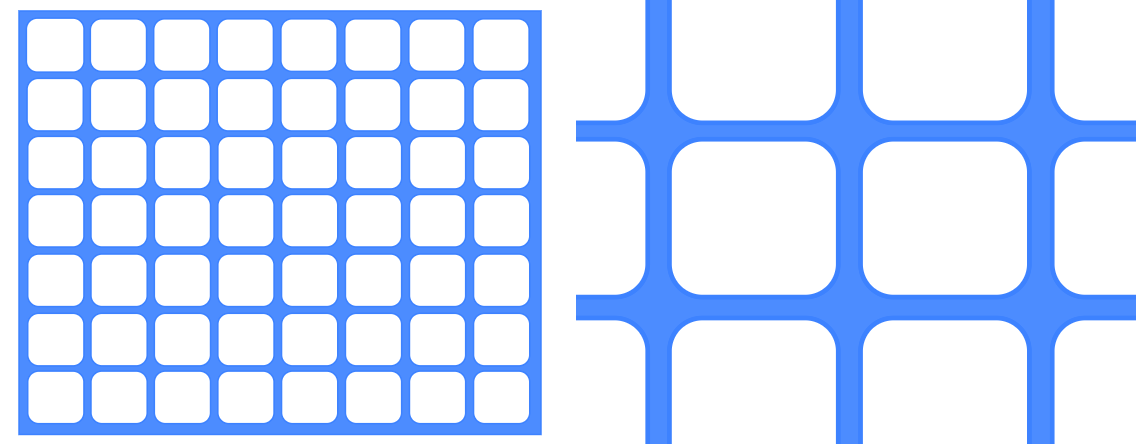
Left: the whole. Right: its middle third, enlarged.
This pattern is drawn by a Shadertoy shader. Its source:

```glsl
#define GRID_COUNT vec2(8.0, 7.0)
#define GRID_PITCH vec2(0.1434, 0.1323)
#define FIRST_CELL vec2(-0.5049, 0.3982)
#define CELL_HALF vec2(0.0616, 0.0575)
#define CORNER_RADIUS 0.023
#define PANEL_CENTER vec2(0.0, -0.0016)
#define PANEL_HALF vec2(0.5895, 0.4786)
#define DRIFT 0.0016
#define RIM_WIDTH 0.0036
#define BLUE vec3(0.30, 0.55, 1.00)
#define RIM_BLUE vec3(0.24, 0.51, 1.00)

float roundedBox(vec2 p, vec2 halfSize, float radius) {
    vec2 q = abs(p) - halfSize + radius;
    return length(max(q, 0.0)) + min(max(q.x, q.y), 0.0) - radius;
}

// Small placement drift; columns bow left, rows waver, top rows sit further left
vec2 cellDrift(vec2 id) {
    float bow = -1.8 * sin(id.x * 0.47);
    float topShift = id.y < 1.5 ? -0.9 : 0.0;
    return DRIFT * vec2(0.7 * bow + topShift, -sin(1.65 * id.y - 0.1));
}

// Signed distance to the window nearest to p; rows count from the top
float windowDistance(vec2 p) {
    vec2 downward = vec2(1.0, -1.0);
    vec2 id = floor((p - FIRST_CELL) * downward / GRID_PITCH + 0.5);
    id = clamp(id, vec2(0.0), GRID_COUNT - 1.0);
    vec2 center = FIRST_CELL + id * GRID_PITCH * downward + cellDrift(id);
    // The first window is slightly larger than the rest
    float grow = id.x + id.y < 0.5 ? DRIFT : 0.0;
    return roundedBox(p - center, CELL_HALF + grow, CORNER_RADIUS);
}

void mainImage(out vec4 fragColor, in vec2 fragCoord) {
    vec2 p = (fragCoord - 0.5 * iResolution.xy) / iResolution.y;
    float pixel = 1.0 / iResolution.y;

    // Lattice: panel minus windows
    float panel = roundedBox(p - PANEL_CENTER, PANEL_HALF, 0.0);
    float lattice = max(panel, -windowDistance(p));

    // Deeper blue along every edge
    float rim = smoothstep(-RIM_WIDTH - 0.5 * pixel, -RIM_WIDTH + 0.5 * pixel, lattice);
    vec3 ink = mix(BLUE, RIM_BLUE, rim);

    float coverage = clamp(0.5 - lattice / pixel, 0.0, 1.0);
    fragColor = vec4(mix(vec3(1.0), ink, coverage), 1.0);
}
```
